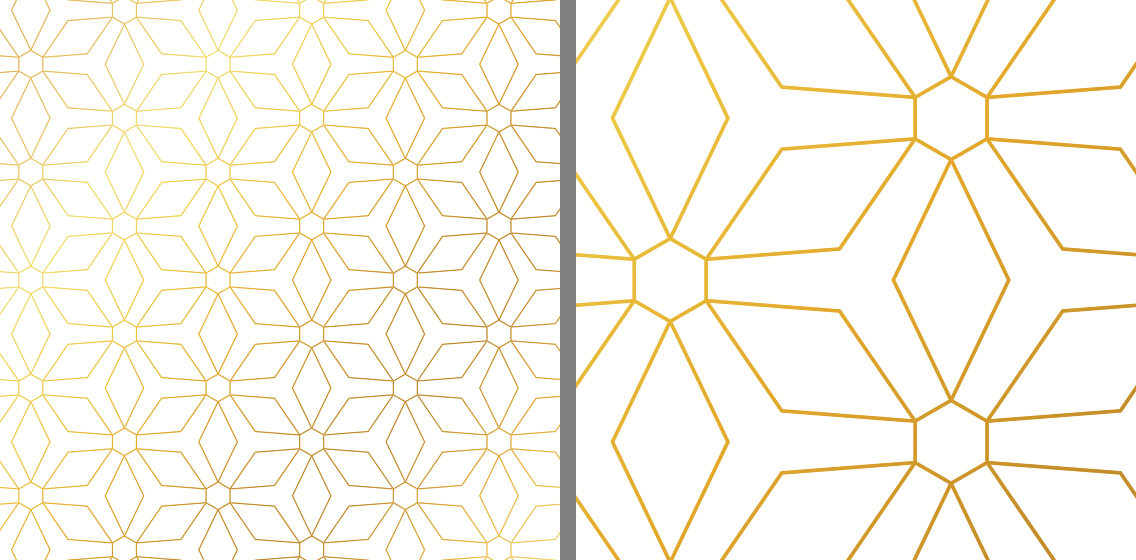
Left, the full canvas; right, a detail of the centre.
Give the GLSL for this pattern, as a Shadertoy shader.

```glsl
// Golden line lattice: small hexagons joined by rhombic petals, tinted by a diagonal metallic gradient.

const vec2  TILE        = vec2(0.3344, 0.1927); // repeat size, two hexagons per tile
const vec2  ORIGIN      = vec2(0.055, 0.5);     // centre of one hexagon
const float HEX_RADIUS  = 0.128;                // in tile heights
const float PETAL_HALF  = 0.178;                // half width of a petal, in tile heights
const float LINE_HALF   = 0.0011;               // half line width, in canvas units
const vec2  SHEEN_DIR   = vec2(0.55, -0.45);    // gradient runs from upper left to lower right
const vec3  PAPER       = vec3(1.0, 1.0, 0.996);

const float SQRT3 = 1.7320508;
const int STOPS = 9;
const vec3 GOLD[STOPS] = vec3[STOPS](
    vec3(0.87, 0.69, 0.32), vec3(0.90, 0.75, 0.38), vec3(0.95, 0.86, 0.43),
    vec3(0.93, 0.78, 0.27), vec3(0.89, 0.66, 0.17), vec3(0.77, 0.55, 0.16),
    vec3(0.75, 0.54, 0.18), vec3(0.90, 0.68, 0.23), vec3(0.94, 0.84, 0.43));

// Evenly spaced gold stops, blended linearly
vec3 goldGradient(float t) {
    float s = clamp(t, 0.0, 1.0) * float(STOPS - 1);
    int i = min(int(s), STOPS - 2);
    return mix(GOLD[i], GOLD[i + 1], s - float(i));
}

float segmentDistance(vec2 p, vec2 a, vec2 b) {
    vec2 ab = b - a;
    float h = clamp(dot(p - a, ab) / dot(ab, ab), 0.0, 1.0);
    return length(p - a - ab * h);
}

// Offset from the nearest point of a triangular lattice with unit spacing
vec2 latticeOffset(vec2 p) {
    vec2 size = vec2(SQRT3, 1.0);
    vec2 a = mod(p + 0.5 * size, size) - 0.5 * size;
    vec2 b = mod(p, size) - 0.5 * size;
    return dot(a, a) < dot(b, b) ? a : b;
}

// Mirror the six sectors onto one, with a hexagon corner along +y
vec2 foldSector(vec2 p) {
    vec2 mirror = vec2(0.5 * SQRT3, -0.5);
    p = abs(p);
    p -= 2.0 * max(dot(p, mirror), 0.0) * mirror;
    return vec2(abs(p.x), p.y);
}

// Distance to the hexagon outline and the petal edges
float latticeLines(vec2 p) {
    vec2 q = foldSector(latticeOffset(p));
    float hexagon = abs(dot(q, vec2(0.5, 0.5 * SQRT3)) - HEX_RADIUS * 0.5 * SQRT3);
    float petal = segmentDistance(q, vec2(0.0, HEX_RADIUS), vec2(PETAL_HALF, 0.5));
    return min(hexagon, petal);
}

void mainImage(out vec4 fragColor, in vec2 fragCoord) {
    vec2 uv = fragCoord / iResolution.y;
    float pixel = 1.0 / iResolution.y;

    // Line coverage
    vec2 p = (uv - ORIGIN) / TILE * vec2(SQRT3, 1.0);
    float d = latticeLines(p) * TILE.y - LINE_HALF;
    float ink = 1.0 - smoothstep(-0.6 * pixel, 0.6 * pixel, d);

    // Metallic tint
    float sheen = dot(uv - vec2(0.0, 1.0), SHEEN_DIR);
    fragColor = vec4(mix(PAPER, goldGradient(sheen), ink), 1.0);
}
```
